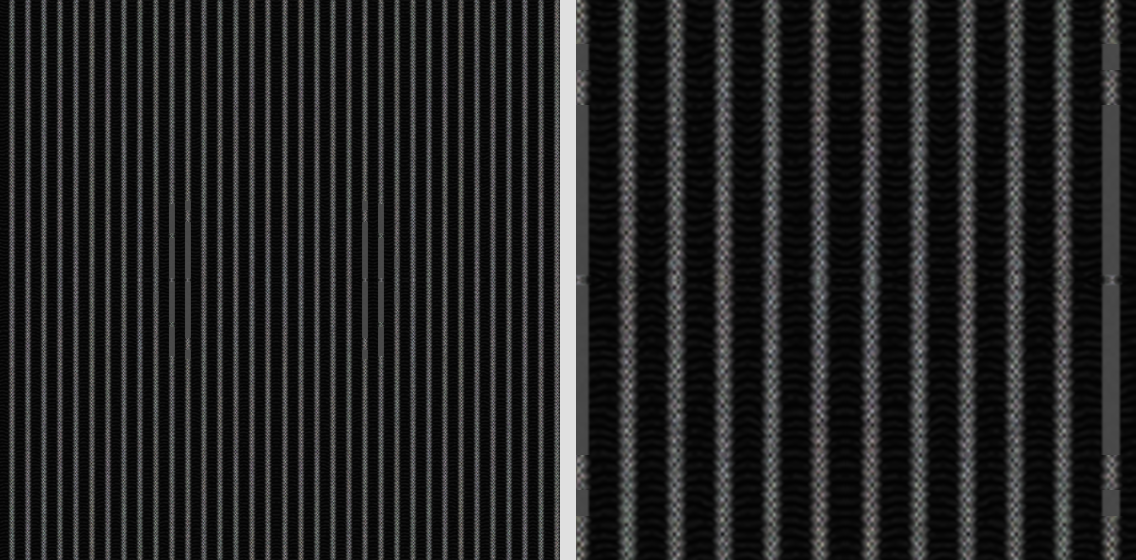
Left, the full canvas; right, a detail of the centre.
Give the GLSL for this pattern, as a Shadertoy shader.

```glsl
// Black ribbed cloth with 35 narrow grey vertical stripes of stitched thread.
// The sheet is folded about a near-central vertical axis and the mid height, so
// stripes, tints and worn patches mirror; waves and hashed noise make the thread.

const float PI = 3.14159265;

float hash(vec2 p) {
    vec3 q = fract(vec3(p.xyx) * 0.1031);
    q += dot(q, q.yzx + 33.33);
    return fract((q.x + q.y) * q.z);
}

float noise(vec2 p) {
    vec2 i = floor(p), f = fract(p);
    f = f * f * (3.0 - 2.0 * f);
    return mix(mix(hash(i), hash(i + vec2(1, 0)), f.x),
               mix(hash(i + vec2(0, 1)), hash(i + vec2(1, 1)), f.x), f.y);
}

vec3 noise3(vec2 p) {
    return vec3(noise(p), noise(p + 171.3), noise(p + 419.7));
}

// Wear of a block of thread: two stripes on each side of the fold are worn
// flat near mid height, their neighbours faintly and only in spots.
float wornAmount(float id, float height) {
    float away = abs(id - 5.5);
    float chance = 2.7 - 1.4 * away - 14.0 * height;
    if (away < 3.0 && height < 0.11) chance = max(chance, 0.15);
    float worn = step(hash(vec2(id + 7.0, floor(height * 48.0) + 3.0)), chance);
    return worn * smoothstep(0.002, 0.004, height) * (away < 1.0 ? 1.0 : 0.5);
}

void mainImage(out vec4 fragColor, in vec2 fragCoord) {
    vec2 uv = fragCoord / iResolution.xy;

    // Fold, then split into stripes: the two innermost sit slightly apart
    float height = abs(uv.y - 0.5);
    float across = abs(uv.x - 0.4937) * 35.0 - 0.033;
    float id = floor(across);
    float offset = fract(across) - 0.5;
    float dist = abs(offset);

    // Cloth: fine horizontal ribs, bowed between stripes and a little uneven
    float bow = 0.7 * dist + 0.6 * noise(vec2(across * 2.5, height * 60.0));
    float rib = 0.5 + 0.5 * sin(2.0 * PI * (height * 150.0 + bow));
    float grain = noise(vec2(across * 9.0, height * 300.0));
    vec3 color = vec3(0.012 + 0.046 * rib * (0.5 + grain));

    // Thread: soft rounded profile with an edge serrated by the ribs
    vec2 cell = vec2(across * 11.0, height * 384.0);
    float edge = dist + 0.06 * (rib - 0.5) + 0.02 * (noise(cell + 61.0) - 0.5);
    float thread = 1.0 - smoothstep(0.035, 0.25, edge);

    // Stitches: staggered dots of uneven strength, brightest along the core
    float core = 1.0 - smoothstep(0.04, 0.16, dist);
    float stitch = sin(PI * offset * 11.0 + 0.6) * sin(2.0 * PI * height * 170.0);
    stitch *= 0.4 + 1.2 * noise(cell + 23.0);
    vec3 fleck = mix(vec3(noise(cell)), noise3(cell + 97.0), 0.3) - 0.5;
    vec3 threadColor = 0.37 + fleck * (0.08 + 0.1 * core) + 0.13 * core * stitch;

    // Faint hue drift along each stripe, kept even in brightness
    vec3 tint = noise3(vec2(id * 5.3 + 11.0, height * 9.0)) - 0.5;
    tint -= dot(tint, vec3(0.299, 0.587, 0.114));
    threadColor *= 1.0 + 0.07 * tint;

    // Worn blocks: flat grey, no stitches, firmer sides
    float worn = wornAmount(id, height);
    thread = mix(thread, 1.0 - smoothstep(0.14, 0.23, dist), worn);
    threadColor = mix(threadColor, vec3(0.285) + 0.02 * fleck.x, worn);

    color = mix(color, threadColor, thread);
    fragColor = vec4(color, 1.0);
}
```
